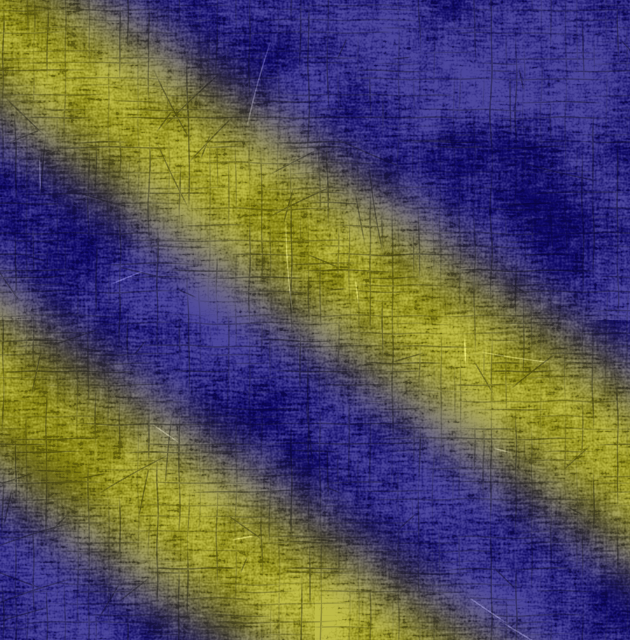
Give the GLSL for this background, as a WebGL 1 fragment shader.

```glsl
precision highp float;
// Two soft yellow diagonal bands on deep blue, under a worn woven texture.
// One sheet of wear covers the canvas: gradient noise, stretched fibres, thin
// threads and scratches lift or darken the bands; short seams touch the border.
uniform vec2 u_resolution;

const vec3 BLUE = vec3(0.050, 0.030, 0.395);
const vec3 YELLOW = vec3(0.50, 0.49, 0.05);
const vec3 LIFT = vec3(0.25, 0.25, 0.23);     // added where the cloth is pale
const float BAND_SLOPE = 0.69;
const float BAND_UPPER = 0.043;               // band centres, down the left edge
const float BAND_LOWER = 0.615;
const float BAND_HALF = 0.132;
const float BAND_FEATHER = 0.118;
const float THREAD_WIDTH = 0.0004;
const float SCRATCH_WIDTH = 0.0003;
const float LINE_DARKNESS = 0.34;
const float SEAM_TONE = 0.30;
const float SEAM_REACH = 0.09;                // how far seams enter from the border
const int SCRATCHES = 72;

vec2 hash2(vec2 p) {
  vec3 q = fract(p.xyx * vec3(0.1031, 0.1030, 0.0973));
  q += dot(q, q.yzx + 33.33);
  return fract((q.xx + q.yz) * q.zy);
}

vec2 gradientAt(vec2 cell, float seed) {
  float angle = 6.2832 * hash2(cell + seed).x;
  return vec2(cos(angle), sin(angle));
}

// Gradient noise; cells is the lattice count across the canvas.
float noise(vec2 p, vec2 cells, float seed) {
  p *= cells;
  vec2 i = floor(p), f = p - i;
  vec2 u = f * f * f * (f * (f * 6.0 - 15.0) + 10.0);
  vec2 e = vec2(1.0, 0.0);
  float a = dot(gradientAt(i, seed), f);
  float b = dot(gradientAt(i + e.xy, seed), f - e.xy);
  float c = dot(gradientAt(i + e.yx, seed), f - e.yx);
  float d = dot(gradientAt(i + e.xx, seed), f - e.xx);
  return mix(mix(a, b, u.x), mix(c, d, u.x), u.y);
}

float blotches(vec2 p) {
  float sum = 0.0, amplitude = 0.6, cells = 5.0;
  for (int i = 0; i < 5; i++) {
    sum += amplitude * noise(p, vec2(cells), 11.0 + cells);
    amplitude *= 0.62;
    cells *= 2.0;
  }
  return sum;
}

float line(float dist, float width, float pixel) {
  return 1.0 - smoothstep(width, width + pixel, dist);
}

// Thin wavering lines that run along y and fade in and out.
float threads(vec2 p, float count, float seed, float pixel) {
  float x = p.x + 0.004 * noise(p, vec2(5.0, 14.0), seed);
  float cell = floor(x * count);
  vec2 rnd = hash2(vec2(cell, seed));
  float dist = abs(x * count - cell - mix(0.2, 0.8, rnd.x)) / count;
  float fade = smoothstep(-0.1, 0.25, noise(p, vec2(count, 9.0), seed + 5.0));
  return line(dist, THREAD_WIDTH, pixel) * fade * mix(0.35, 1.0, rnd.y);
}

// x: dark scratches, y: pale scratches.
vec2 scratches(vec2 p, float pixel) {
  vec2 marks = vec2(0.0);
  for (int i = 0; i < SCRATCHES; i++) {
    float id = float(i);
    vec2 rnd = hash2(vec2(id, 71.0));
    vec2 q = p - hash2(vec2(id, 23.0));
    float angle = 3.1416 * rnd.x;
    vec2 dir = vec2(cos(angle), sin(angle));
    float reach = mix(0.015, 0.09, rnd.y * rnd.y);
    float along = dot(q, dir);
    float across = dot(q, vec2(-dir.y, dir.x)) + along * along * (rnd.y - 0.5);
    float mark = line(abs(across), SCRATCH_WIDTH, pixel);
    mark *= 1.0 - smoothstep(0.5 * reach, reach, abs(along));
    float pale = step(4.5, mod(id, 6.0));
    marks = max(marks, mark * vec2(1.0 - pale, pale));
  }
  return marks;
}

float band(float offset, float centre) {
  return 1.0 - smoothstep(BAND_HALF - BAND_FEATHER, BAND_HALF + BAND_FEATHER,
                          abs(offset - centre));
}

// Tone step across a centre line, fading away from it and from the border.
float seam(float across, float border) {
  float side = smoothstep(-0.001, 0.001, across) * 2.0 - 1.0;
  return side * (1.0 - smoothstep(0.0, 0.06, abs(across)))
       * (1.0 - smoothstep(0.3 * SEAM_REACH, SEAM_REACH, border));
}

void main() {
  vec2 p = gl_FragCoord.xy / u_resolution;
  float pixel = 1.1 / u_resolution.y;

  // Diagonal bands
  float offset = 1.0 - p.y - BAND_SLOPE * p.x;
  float yellow = max(band(offset, BAND_UPPER), band(offset, BAND_LOWER));

  // Worn cloth: broad patches, fibres both ways, fine grit
  float patches = blotches(p);
  float fibres = 0.42 * noise(p, vec2(30.0, 210.0), 3.0)
               + 0.32 * noise(p, vec2(66.0, 260.0), 7.0)
               + 0.26 * noise(p, vec2(190.0, 22.0), 5.0);
  float grit = noise(p + 0.0013, vec2(270.0, 262.0), 9.0);
  float seams = seam(p.y - 0.5, min(p.x, 1.0 - p.x)) + seam(p.x - 0.5, p.y);
  float tone = 0.47 + 1.1 * patches + fibres + 0.45 * grit + SEAM_TONE * seams;
  float pale = smoothstep(-0.1, 1.08, tone);

  // Dark fibres, threads and scratches
  float frayed = smoothstep(0.12, 0.34, -fibres - 0.25 * patches - 0.2 * grit);
  float woven = max(threads(p, 62.0, 13.0, pixel), threads(p.yx, 84.0, 29.0, pixel));
  vec2 marks = scratches(p, pixel);
  float dark = clamp(max(max(0.7 * frayed, woven), 0.9 * marks.x), 0.0, 1.0);

  vec3 color = mix(BLUE, YELLOW, yellow) + LIFT * pale;
  color *= 1.0 - LINE_DARKNESS * dark;
  color += 0.18 * marks.y;
  gl_FragColor = vec4(color, 1.0);
}
```
